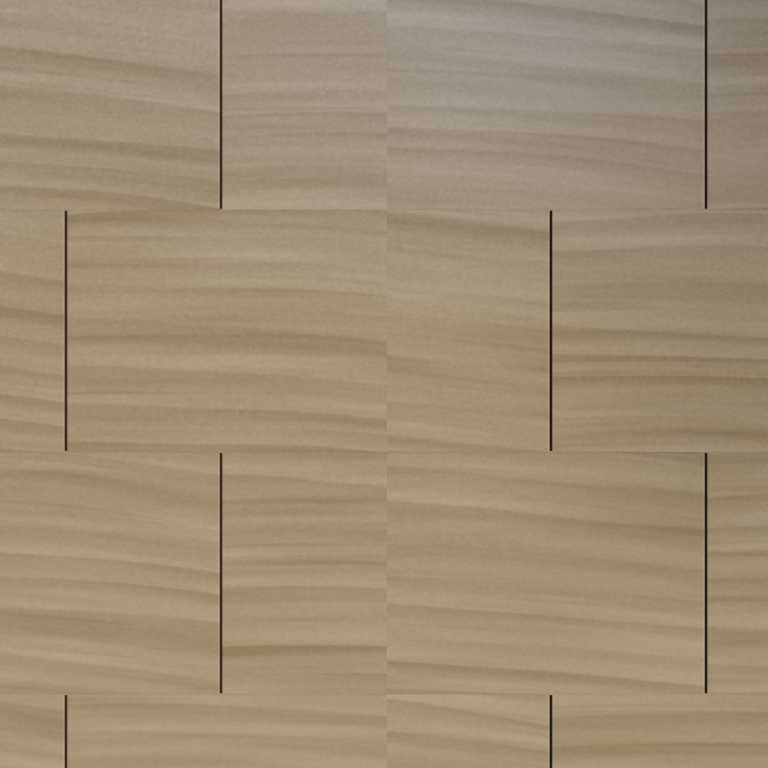
A three.js fragment shader for this texture:

```glsl
varying vec2 vUv;

const float PLANK_LENGTH = 0.6315;
const float ROW_HEIGHT = 0.3155;
const float ROW_START = 0.0960;
const float EVEN_SEAM = 0.2878;
const float ODD_SEAM = 0.0859;
const float SEAM_HALF_WIDTH = 0.0017;
const float SEAM_END_GAP = 0.0013;
const float EDGE_SOFTNESS = 0.0009;
const float SHEET_EDGE = 0.504;    // vertical break in the veneer
const float SHEET_SHIFT = 0.019;
const float BANDS = 23.0;          // growth bands per canvas height
const float SPECKLE = 0.022;

const vec3 LIGHT_WOOD = vec3(0.715, 0.645, 0.545);
const vec3 MID_WOOD = vec3(0.665, 0.590, 0.485);
const vec3 DARK_WOOD = vec3(0.580, 0.490, 0.375);
const vec3 COOL_SHEEN = vec3(0.645, 0.615, 0.580);
const vec3 SEAM_COLOR = vec3(0.16, 0.12, 0.08);

float hash(vec2 p) {
  vec3 q = fract(vec3(p.xyx) * 0.1031);
  q += dot(q, q.yzx + 33.33);
  return fract((q.x + q.y) * q.z);
}

float noise(vec2 p) {
  vec2 i = floor(p);
  vec2 f = fract(p);
  f = f * f * (3.0 - 2.0 * f);
  float low = mix(hash(i), hash(i + vec2(1.0, 0.0)), f.x);
  float high = mix(hash(i + vec2(0.0, 1.0)), hash(i + vec2(1.0, 1.0)), f.x);
  return mix(low, high, f.y);
}

// Brightness of the grain, 0 dark to 1 light
float grain(vec2 p, float seed) {
  // Fibres rise a little, then fall towards the far end of the plank
  float arch = p.x / PLANK_LENGTH;
  float g = p.y + 0.060 * arch * arch - 0.026 * arch;
  g += 0.010 * (noise(vec2(p.x * 5.0, g * 9.0) + seed) - 0.5);

  // Bands with a crisp upper edge fading downwards
  float phase = g * BANDS + 1.6 * noise(vec2(p.x * 1.5, g * 11.0) + seed);
  float s = fract(phase);
  float band = smoothstep(0.15, 0.88, s) * (1.0 - smoothstep(0.88, 1.0, s));
  band *= 0.25 + 0.75 * hash(vec2(floor(phase), seed));

  // Long streaks at three scales
  float broad = noise(vec2(p.x * 2.5, g * 32.0) + seed);
  float middle = noise(vec2(p.x * 5.0, g * 85.0) + seed * 1.7);
  float fine = noise(vec2(p.x * 9.0, g * 190.0) + seed * 2.3);
  float vein = smoothstep(0.68, 0.95, noise(vec2(p.x * 3.0, g * 120.0) + seed * 3.1));
  float tone = 0.60 - 0.42 * band - 0.16 * vein;
  tone += 0.30 * (broad - 0.5) + 0.24 * (middle - 0.5) + 0.16 * (fine - 0.5);
  return clamp(tone, 0.0, 1.0);
}

void main() {
  // Staggered rows of planks
  float rowPos = (vUv.y - ROW_START) / ROW_HEIGHT;
  float row = floor(rowPos);
  float seamStart = mix(EVEN_SEAM, ODD_SEAM, mod(row, 2.0));
  float plankPos = (vUv.x - seamStart) / PLANK_LENGTH;
  float plank = floor(plankPos);
  vec2 local = vec2(fract(plankPos) * PLANK_LENGTH, fract(rowPos) * ROW_HEIGHT);

  // Veneer grain
  float sheet = step(SHEET_EDGE, vUv.x);
  vec2 fibre = local + vec2(0.0, SHEET_SHIFT * sheet + 0.5);
  float seed = 17.0 + 7.31 * mod(row, 2.0) + 3.7 * row + 11.3 * (plank + 1.0);
  float tone = grain(fibre, seed);
  vec3 color = mix(DARK_WOOD, LIGHT_WOOD, tone);

  // Fine speckle
  float speckle = noise(vUv * vec2(230.0, 320.0)) + noise(vUv * 480.0 + 9.0) - 1.0;
  color += SPECKLE * speckle * (0.7 + 0.6 * vUv.y);

  // Soft lighting: cool sheen above, shade to the right
  float side = (vUv.x - 0.69) / 0.33;
  float height = smoothstep(0.52, 1.0, vUv.y);
  float sheen = height * (0.30 + 0.60 * exp(-side * side));
  color = mix(color, COOL_SHEEN + 0.75 * (color - MID_WOOD), sheen);
  float rightShade = smoothstep(0.55, 1.0, vUv.x) * smoothstep(0.0, 0.45, vUv.y);
  float cornerShade = smoothstep(0.85, 1.0, vUv.x) * height;
  color *= 1.01 - 0.09 * rightShade - 0.05 * cornerShade - 0.025 * smoothstep(0.1, 0.6, vUv.y);

  // Faint joint between rows
  float rowEdge = min(local.y, ROW_HEIGHT - local.y);
  color *= 1.0 - 0.035 * (1.0 - smoothstep(0.0, 0.0025, rowEdge));

  // Dark upright seams with a pale bevel on the left
  float seamDistance = min(local.x, PLANK_LENGTH - local.x);
  float inRow = smoothstep(SEAM_END_GAP - EDGE_SOFTNESS, SEAM_END_GAP + EDGE_SOFTNESS, rowEdge);
  float bevel = 1.0 - smoothstep(0.0015, 0.006, PLANK_LENGTH - local.x);
  color += 0.045 * bevel * inRow;
  float seam = 1.0 - smoothstep(SEAM_HALF_WIDTH - EDGE_SOFTNESS,
                                SEAM_HALF_WIDTH + EDGE_SOFTNESS, seamDistance);
  vec3 seamTint = SEAM_COLOR * mix(1.25, 0.75, sheet);
  color = mix(color, seamTint, seam * inRow * 0.95);

  gl_FragColor = vec4(color, 1.0);
}
```
